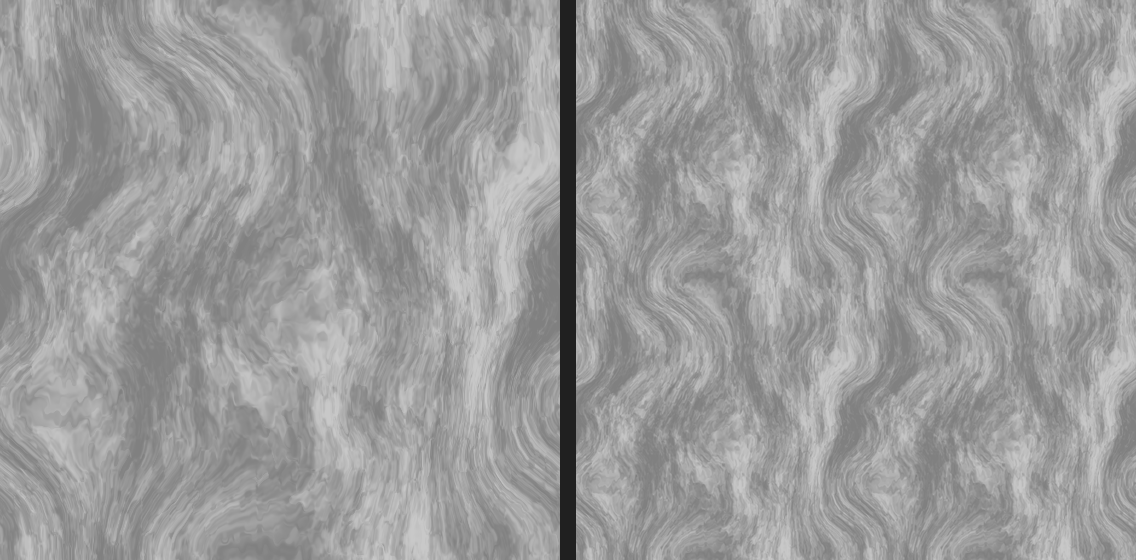
Left, the tile; right, the same tile 2 across and 2 down.
Give the GLSL for this texture, as a WebGL 1 fragment shader.

```glsl
precision highp float;
// Tiling grey wood-like fibres that sway, swirl and break into pale flakes.

uniform vec2 u_resolution;

float hash(vec2 cell) {
  vec3 p = fract(cell.xyx * vec3(0.1031, 0.1030, 0.0973));
  p += dot(p, p.yzx + 33.33);
  return fract((p.x + p.y) * p.z);
}

// One lattice value from -1 to 1, repeating after the given number of cells.
float lattice(vec2 cell, vec2 period, float seed) {
  return 2.0 * hash(floor(mod(cell + 0.5, period)) + seed * vec2(17.0, 43.0)) - 1.0;
}

// Smooth noise with whole cells across the tile, so that it wraps.
float noise(vec2 uv, vec2 cells, float seed) {
  vec2 p = uv * cells;
  vec2 i = floor(p);
  vec2 f = p - i;
  f = f * f * f * (f * (f * 6.0 - 15.0) + 10.0);
  float low = mix(lattice(i, cells, seed), lattice(i + vec2(1, 0), cells, seed), f.x);
  float high = mix(lattice(i + vec2(0, 1), cells, seed), lattice(i + vec2(1, 1), cells, seed), f.x);
  return mix(low, high, f.y);
}

// Bends the straight grain: broad sway, smaller curls, ragged edges.
vec2 bendGrain(vec2 uv) {
  vec2 sway = vec2(noise(uv, vec2(3, 4), 1.0), noise(uv, vec2(4, 3), 2.0));
  vec2 curl = vec2(noise(uv, vec2(6, 7), 3.0), noise(uv, vec2(7, 6), 4.0));
  vec2 ragged = vec2(noise(uv, vec2(61, 47), 5.0), noise(uv, vec2(97, 53), 6.0));
  return uv + sway * vec2(0.11, 0.05) + curl * vec2(0.03, 0.025) + ragged * vec2(0.002, 0.015);
}

// Layers of upright streaks, each finer and a little fainter than the last.
float fibres(vec2 uv) {
  float sum = 0.0;
  float weight = 0.32;
  vec2 cells = vec2(10, 3);
  for (int layer = 0; layer < 6; layer++) {
    sum += weight * noise(uv, cells, 11.0 + float(layer));
    cells *= 2.0;
    weight *= 0.9;
  }
  return sum;
}

// Sparse pale slivers with crisp, broken edges.
float flakes(vec2 uv) {
  float height = noise(uv, vec2(22, 6), 21.0)
    + 0.6 * noise(uv, vec2(74, 22), 22.0)
    + 0.4 * noise(uv, vec2(170, 70), 23.0);
  return smoothstep(0.1, 0.35, height);
}

void main() {
  vec2 uv = gl_FragCoord.xy / u_resolution;
  vec2 grain = bendGrain(uv);

  // Broad pale and dark patches under the fibres.
  float patches = 0.38 * noise(grain, vec2(8, 4), 8.0);
  float relief = patches + fibres(grain) + 0.26 * (flakes(grain) - 0.37);
  float tone = smoothstep(-0.9, 1.05, relief);

  gl_FragColor = vec4(vec3(mix(0.5, 0.785, tone)), 1.0);
}
```
